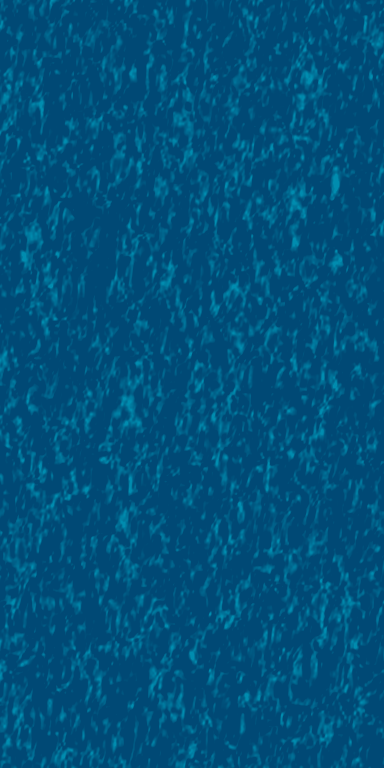
Write a Shadertoy shader that draws this texture.

```glsl
float hash(vec2 cell) {
    vec3 q = fract(vec3(cell.xyx) * vec3(0.1031, 0.1030, 0.0973));
    q += dot(q, q.yzx + 33.33);
    return fract((q.x + q.y) * q.z);
}

// Value noise centred on zero, repeating every `period` cells across
float noise(vec2 p, float period) {
    vec2 i = floor(p), f = fract(p);
    f = f * f * (3.0 - 2.0 * f);
    float x0 = mod(i.x, period), x1 = mod(i.x + 1.0, period);
    float low = mix(hash(vec2(x0, i.y)), hash(vec2(x1, i.y)), f.x);
    float high = mix(hash(vec2(x0, i.y + 1.0)), hash(vec2(x1, i.y + 1.0)), f.x);
    return mix(low, high, f.y) - 0.5;
}

// Noise stretched along a slanted, nearly vertical direction
float streaks(vec2 p, vec2 frequency, float lean, float seed) {
    p.x -= lean * p.y;
    return noise(p * frequency + seed, 1024.0);
}

void mainImage(out vec4 fragColor, in vec2 fragCoord) {
    vec2 p = fragCoord / iResolution.x;

    // Gentle wobble breaks up straight rows
    vec2 wobble = vec2(noise(p * vec2(28.0, 19.0) + 61.0, 1024.0),
                       noise(p * vec2(24.0, 22.0) + 137.0, 1024.0));
    vec2 q = p + wobble * vec2(0.008, 0.024);

    // Tall clusters, recurring four times across the width
    float column = 4.0 * q.x + 0.28 * q.y + 1.4 * noise(vec2(3.0, q.y * 7.0), 1024.0);
    float glow = 0.07 * sin(6.2832 * column);
    glow += 0.3 * streaks(q, vec2(30.0, 11.0), 0.1, 211.0);

    // Upright flecks, then fine crackle
    glow += 0.6 * streaks(q, vec2(68.0, 30.0), 0.12, 33.0);
    glow += 0.95 * streaks(q, vec2(98.0, 44.0), 0.06, 307.0);
    glow += 0.92 * streaks(q, vec2(140.0, 85.0), 0.2, 419.0);

    // Upper part of the field rises out of the deep blue with a soft toe
    float rise = max(glow * 1.4 + 0.02, 0.0);
    float grain = 1.0 + 0.6 * noise(p * vec2(170.0, 130.0) + 523.0, 1024.0);
    float light = min(grain * rise * rise / (rise + 0.11), 1.15);
    vec3 deepBlue = vec3(0.0, 0.287, 0.457);
    vec3 paleTeal = vec3(0.0, 0.515, 0.655);
    fragColor = vec4(mix(deepBlue, paleTeal, light), 1.0);
}
```
